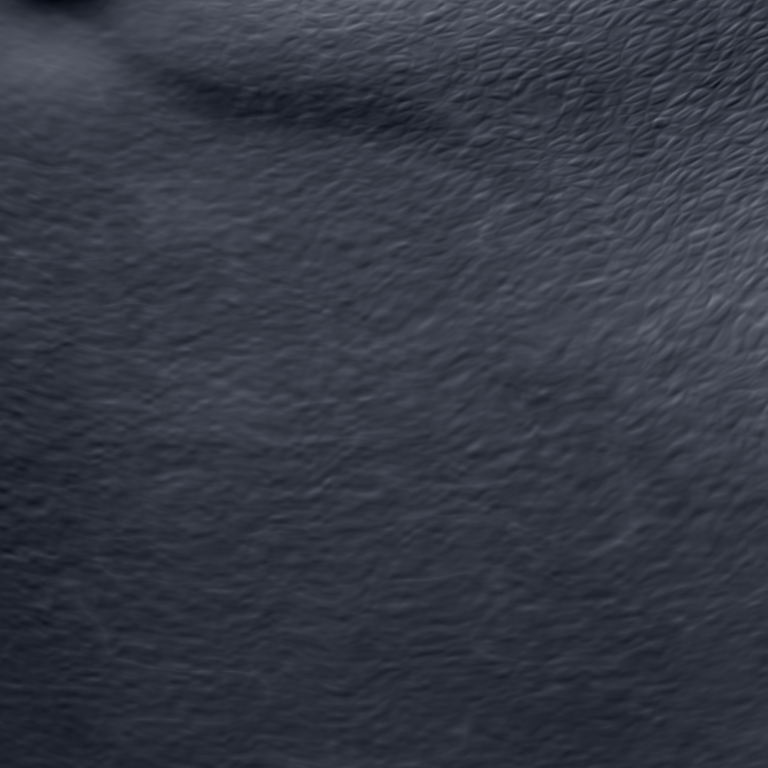
Write a three.js fragment shader that draws this texture.

```glsl
varying vec2 vUv;

const vec3 SHADOW = vec3(0.112, 0.130, 0.170);
const vec3 SHEEN = vec3(0.405, 0.418, 0.472);

vec2 hash2(vec2 p) {
  vec2 k = vec2(dot(p, vec2(127.1, 311.7)), dot(p, vec2(269.5, 183.3)));
  return fract(sin(k) * 43758.5453);
}

float noise(vec2 p) {
  vec2 i = floor(p);
  vec2 f = fract(p);
  vec2 u = f * f * f * (f * (f * 6.0 - 15.0) + 10.0);
  float low = mix(hash2(i).x, hash2(i + vec2(1.0, 0.0)).x, u.x);
  float high = mix(hash2(i + vec2(0.0, 1.0)).x, hash2(i + 1.0).x, u.x);
  return mix(low, high, u.y);
}

float fbm(vec2 p) {
  float sum = 0.0;
  float gain = 0.5;
  for (int i = 0; i < 4; i++) {
    sum += gain * noise(p);
    p = mat2(1.6, 0.5, -0.5, 1.6) * p + 7.3;
    gain *= 0.5;
  }
  return sum;
}

// Rounded cells: high in the middle, zero in the creases
float pebbles(vec2 p) {
  vec2 cell = floor(p);
  float nearest = 8.0;
  float second = 8.0;
  for (int y = -1; y <= 1; y++) {
    for (int x = -1; x <= 1; x++) {
      vec2 id = cell + vec2(float(x), float(y));
      float d = length(id + hash2(id) - p);
      second = min(second, max(nearest, d));
      nearest = min(nearest, d);
    }
  }
  return smoothstep(0.0, 0.6, second - nearest);
}

float softGrain(vec2 p) {
  return noise(p) * 0.6 + noise(p * vec2(1.7, 1.5) + 19.0) * 0.4;
}

float glow(vec2 p, vec2 center, vec2 radius) {
  vec2 d = (p - center) / radius;
  return exp(-dot(d, d));
}

// Grain lines sag at the left and climb toward the right
vec2 grainSpace(vec2 p) {
  float climb = mix(0.18, 0.32, smoothstep(0.2, 0.8, p.y));
  float bend = -0.13 * p.x + climb * p.x * p.x;
  vec2 warp = vec2(fbm(p * 11.0), fbm(p * 11.0 + 31.0)) - 0.47;
  return vec2(p.x, p.y - bend) + warp * vec2(0.035, 0.022);
}

float broadLight(vec2 p) {
  float tone = mix(0.16, 0.37, smoothstep(0.0, 0.75, p.y));
  tone += 0.44 * glow(p, vec2(0.45, 1.03), vec2(0.34, 0.08));
  tone += 0.36 * glow(p, vec2(1.03, 0.62), vec2(0.23, 0.22));
  tone += 0.36 * glow(p, vec2(0.06, 0.92), vec2(0.14, 0.07));
  tone += 0.07 * glow(p, vec2(0.55, 0.65), vec2(0.28, 0.20));
  tone -= 0.15 * glow(p, vec2(0.42, 0.87), vec2(0.22, 0.05));
  tone -= 0.15 * glow(p, vec2(0.00, 0.38), vec2(0.17, 0.42));
  tone -= 0.08 * glow(p, vec2(0.85, 0.90), vec2(0.22, 0.10));
  return tone + 0.22 * (fbm(p * vec2(4.0, 8.0)) - 0.47);
}

// Long crease running down from the upper left
float foldShade(vec2 p) {
  float line = 1.01 - 0.39 * p.x - 0.03 * sin((p.x - 0.12) * 10.0);
  float d = p.y - line + 0.03 * (fbm(p * 8.0) - 0.47);
  float reach = smoothstep(0.08, 0.18, p.x) * (1.0 - smoothstep(0.4, 0.85, p.x));
  return reach * exp(-d * d / 0.0008);
}

float wrinkles(vec2 q) {
  float ridge = 1.0 - abs(2.0 * noise(q * vec2(4.0, 17.0)) - 1.0);
  return pow(ridge, 14.0) * noise(q * vec2(9.0, 12.0) + 5.0);
}

void main() {
  vec2 p = vUv;
  vec2 q = grainSpace(p);

  // Sharp focus at the upper right, softer elsewhere
  float focus = smoothstep(0.95, 1.6, p.x * 0.75 + p.y);
  float blurred = glow(p, vec2(0.05, 1.0), vec2(0.22, 0.18));

  // Relief lit from above
  vec2 fine = q * vec2(42.0, 92.0);
  vec2 light = vec2(-0.12, 0.45);
  float soft = softGrain(fine) - softGrain(fine + light);
  vec2 coarse = q * vec2(38.0, 82.0);
  float crisp = pebbles(coarse) - pebbles(coarse + light * 0.7);
  float fleck = fbm(q * vec2(40.0, 105.0)) - 0.47;

  float relief = soft * mix(0.40, 0.58, focus);
  relief += crisp * mix(0.03, 0.26, focus) + fleck * mix(0.26, 0.34, focus);
  relief += 0.9 * max(relief, 0.0) * max(relief, 0.0);
  relief *= (1.0 - 0.65 * blurred) * mix(0.7, 1.0, smoothstep(0.0, 0.5, p.y));

  float tone = broadLight(p) + relief;
  tone += 0.16 * wrinkles(q) - 0.26 * foldShade(p);
  tone -= 1.1 * glow(p, vec2(0.08, 1.015), vec2(0.07, 0.042));

  gl_FragColor = vec4(mix(SHADOW, SHEEN, clamp(tone, -0.35, 1.3)), 1.0);
}
```
